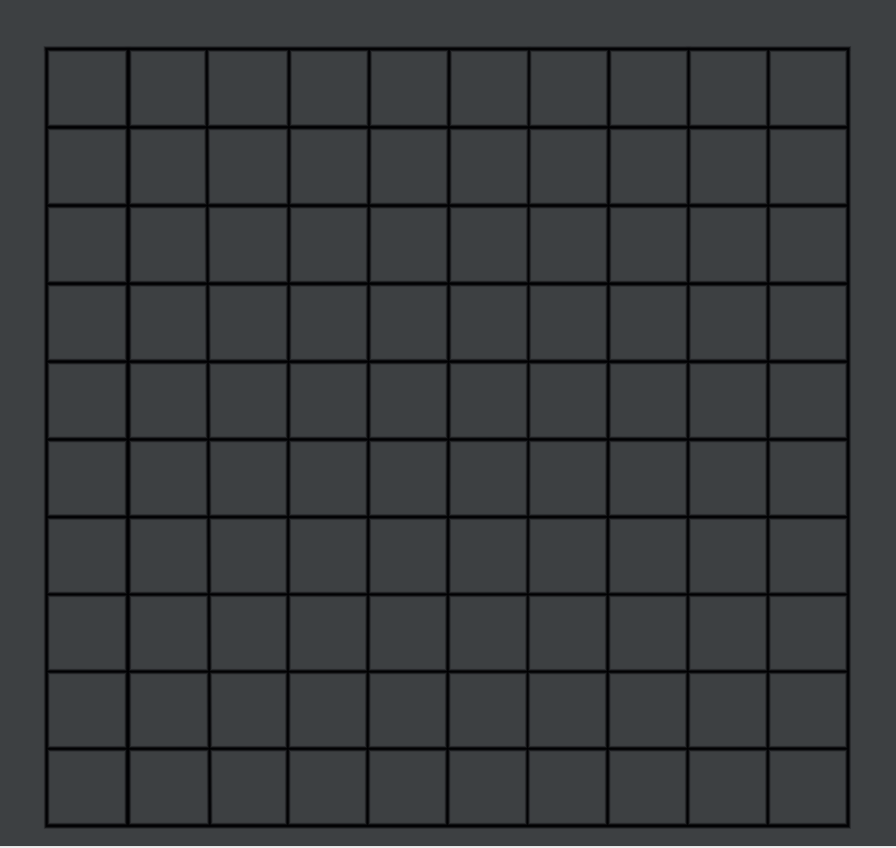
Give the GLSL for this pattern, as a Shadertoy shader.

```glsl
float hash(float n) {
    return fract(sin(n * 91.17) * 4375.85);
}

// One-dimensional gradient noise
float gradientNoise(float x) {
    float cell = floor(x), f = x - cell;
    float a = (hash(cell) * 2.0 - 1.0) * f;
    float b = (hash(cell + 1.0) * 2.0 - 1.0) * (f - 1.0);
    return mix(a, b, f * f * (3.0 - 2.0 * f));
}

// Signed distance to a ruled stroke; along runs 0..1 over the grid
float strokeDistance(float across, float along, float center, float halfWidth, float span, float seed) {
    float wobble = 0.0003 * gradientNoise(along * 3.0 + seed * 17.3);
    float side = abs(across - center - wobble) - halfWidth;
    float ends = (abs(along - 0.5) - 0.5) * span - 0.0014 - 0.0012 * hash(seed);
    return max(side, ends);
}

void mainImage(out vec4 fragColor, in vec2 fragCoord) {
    vec2 p = fragCoord / iResolution.xy * vec2(1.058, 1.0);
    vec2 corner = vec2(0.0551, 0.0262);
    vec2 span = vec2(0.9463, 0.916);
    vec2 g = (p - corner) / span;
    float d = 1.0;

    // Eleven strokes each way enclose ten by ten cells
    for (int i = 0; i <= 10; i++) {
        float n = float(i), t = n / 10.0;

        // Columns: uneven spacing, a heavy second stroke, a third leaning the other way
        float x = corner.x + t * span.x + 0.0015 * sin(3.14159 * sqrt(t)) * (1.2 - 0.6 * t);
        float lean = i == 2 ? 0.0036 : -0.002 * sin(3.14159 * t);
        x += lean * (0.5 - g.y);
        float columnWidth = 0.0019 + 0.0004 * hash(n + 2.0) + (i == 1 ? 0.0007 : 0.0);
        d = min(d, strokeDistance(p.x, g.y, x, columnWidth, span.y, n + 1.0));

        // Rows: sag a little toward the middle
        float y = corner.y + t * span.y - 0.0024 * sin(3.14159 * t);
        float rowWidth = 0.0021 + 0.0004 * hash(n + 30.0);
        d = min(d, strokeDistance(p.y, g.x, y, rowWidth, span.x, n + 20.0));
    }

    // Soft ink over slate
    float blur = max(0.0021, 0.7 / iResolution.y);
    float ink = 1.0 - smoothstep(-blur, blur, d);
    vec3 color = mix(vec3(0.24, 0.25, 0.26), vec3(0.005, 0.005, 0.012), ink);

    // Pale strip along the bottom edge
    float edge = 0.5 / iResolution.y;
    float strip = 1.0 - smoothstep(0.0022 - edge, 0.0022 + edge, p.y);
    fragColor = vec4(mix(color, vec3(0.93), strip), 1.0);
}
```
